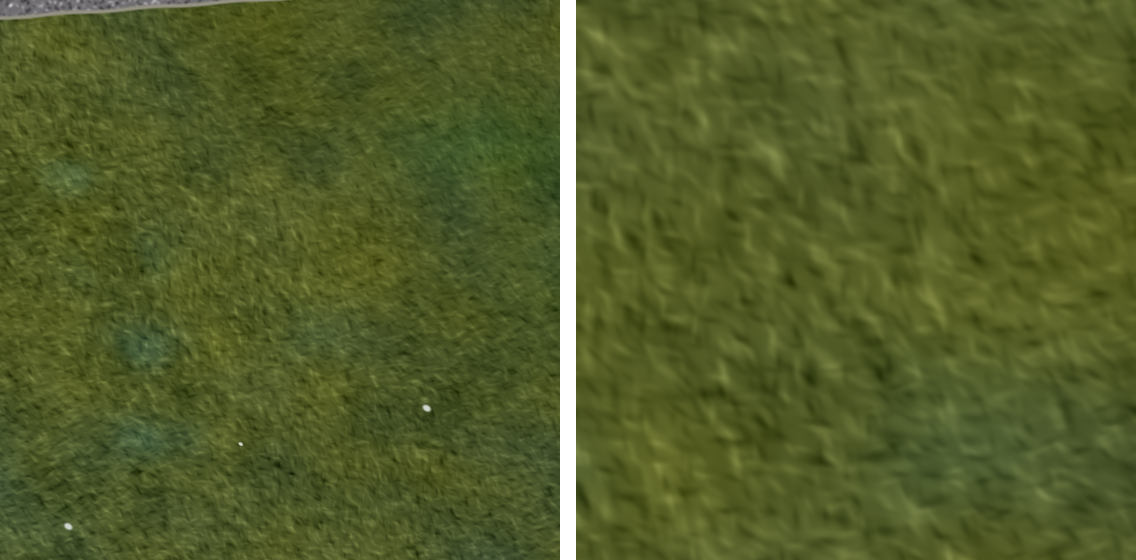
Left: the whole. Right: its middle third, enlarged.
A Shadertoy shader for this texture:

```glsl
const vec3 GRASS = vec3(0.302, 0.343, 0.148);
const vec3 YELLOW_SHIFT = vec3(0.040, 0.022, -0.030);
const vec3 BLUE_SHIFT = vec3(-0.038, 0.004, 0.062);
const vec3 GREEN_SHIFT = vec3(-0.075, -0.018, 0.004);
const vec3 BLADE_LIGHT = vec3(1.0, 1.0, 0.72);
const vec3 GRAVEL = vec3(0.44, 0.43, 0.44);
const vec3 KERB = vec3(0.58, 0.57, 0.51);
const vec3 PETAL = vec3(0.80, 0.83, 0.80);

const float BLADE_ANGLE = -0.52;
const float BLADE_SPREAD = 0.85;
const float BLADE_CONTRAST = 0.098;
const vec2 BLADE_SIZE = vec2(0.56, 0.19);
const vec2 PATCH_SIZE = vec2(0.68, 0.45);
const float KERB_HEIGHT = 0.964;
const float KERB_SLOPE = 0.071;
const float KERB_WIDTH = 0.007;

vec4 hash4(vec2 p) {
    vec4 q = fract(p.xyxy * vec4(0.1031, 0.1030, 0.0973, 0.1099));
    q += dot(q, q.wzxy + 33.33);
    return fract((q.xxyz + q.yzzw) * q.zywx);
}

// Cellular noise: soft elongated spots, light or dark, two per cell
float spots(vec2 p, vec2 size, float angle, float spread) {
    vec2 cell = floor(p);
    float sum = 0.0;
    for (int y = -1; y <= 1; y++)
    for (int x = -1; x <= 1; x++)
    for (int k = 0; k < 2; k++) {
        vec2 id = cell + vec2(x, y);
        vec4 rnd = hash4(id + float(k) * 37.7 + 211.0);
        vec2 d = p - id - rnd.xy;
        float a = angle + spread * (2.0 * rnd.z - 1.0);
        vec2 along = vec2(cos(a), sin(a));
        vec2 q = vec2(dot(d, along), dot(d, vec2(-along.y, along.x))) / size;
        float window = 1.0 - smoothstep(0.6, 1.0, length(d));
        sum += (2.0 * rnd.w - 1.0) * exp(-dot(q, q)) * window;
    }
    return sum;
}

float blob(vec2 p, vec2 centre, vec2 radius) {
    vec2 q = (p - centre) / radius;
    return exp(-dot(q, q));
}

// Blades at three scales, leaning with a slow drift
float blades(vec2 p) {
    float lean = BLADE_ANGLE + 0.22 * sin(7.0 * p.x + 4.0 * p.y) + 0.15 * sin(13.0 * p.y - 5.0 * p.x);
    float coarse = spots(p * 31.0 + 5.3, BLADE_SIZE, lean, BLADE_SPREAD);
    float medium = spots(p * 58.0, BLADE_SIZE, lean, BLADE_SPREAD);
    float fine = spots(p * 88.0 + 17.1, BLADE_SIZE, lean, BLADE_SPREAD);
    return 0.35 * coarse + 0.8 * medium + 0.65 * fine;
}

vec3 lawn(vec2 p) {
    float broad = spots(p * 4.0 + 2.4, PATCH_SIZE, -0.4, 0.5);
    float tufts = spots(p * 12.0 + 9.7, PATCH_SIZE, -0.4, 0.6);
    float hue = spots(p * 9.0 + 31.2, PATCH_SIZE, -0.3, 0.5);

    // Yellowed moss on the left and middle
    float moss = blob(p, vec2(0.28, 0.52), vec2(0.55, 0.38));
    float yellow = 0.75 * moss - 0.25 + 0.5 * hue + 0.3 * tufts;

    // Column of bluish clover patches, broken up by the tufts
    float clover = 0.0;
    for (int i = 0; i < 4; i++) {
        float n = float(i);
        vec2 centre = vec2(0.14 + 0.13 * sqrt(n / 3.0), 0.69 - 0.157 * n);
        clover += blob(p, centre, vec2(0.09, 0.048));
    }
    clover += 0.55 * blob(p, vec2(0.53, 0.41), vec2(0.10, 0.06));
    clover += 0.5 * blob(p, vec2(0.02, 0.13), vec2(0.16, 0.12));
    clover *= clamp(0.75 + 0.9 * tufts, 0.0, 1.3);

    float lush = blob(p, vec2(0.87, 0.74), vec2(0.17, 0.08))
               + 0.35 * blob(p, vec2(1.0, 0.55), vec2(0.14, 0.20));

    vec3 colour = GRASS + YELLOW_SHIFT * yellow + BLUE_SHIFT * clover + GREEN_SHIFT * lush;
    colour += 0.018 * broad + 0.020 * tufts;

    // Softer blades towards the far right corner
    float contrast = mix(1.12, 0.72, smoothstep(0.7, 1.7, p.x + p.y));
    return colour + BLADE_LIGHT * BLADE_CONTRAST * contrast * blades(p);
}

void mainImage(out vec4 fragColor, in vec2 fragCoord) {
    vec2 p = fragCoord / iResolution.xy;
    vec3 colour = lawn(p);

    // Small white petals: centre and radius
    vec3 petals[3] = vec3[3](vec3(0.762, 0.271, 0.0085), vec3(0.122, 0.060, 0.0085), vec3(0.430, 0.207, 0.0045));
    for (int i = 0; i < 3; i++) {
        vec2 d = (p - petals[i].xy) * vec2(1.0, 1.25);
        d.y += 0.35 * d.x;
        float r = petals[i].z;
        colour = mix(colour, PETAL, 1.0 - smoothstep(0.45 * r, 1.2 * r, length(d)));
    }

    // Gravel path behind a pale kerb
    float edge = p.y - KERB_HEIGHT - KERB_SLOPE * p.x + 0.0012 * sin(41.0 * p.x);
    float grit = spots(p * 110.0, vec2(0.4, 0.3), 0.0, 1.5);
    vec3 path = mix(KERB, GRAVEL + 0.17 * grit, smoothstep(0.6, 1.4, edge / KERB_WIDTH));
    colour = mix(colour, path, smoothstep(-0.002, 0.003, edge));

    fragColor = vec4(clamp(colour, 0.0, 1.0), 1.0);
}
```
